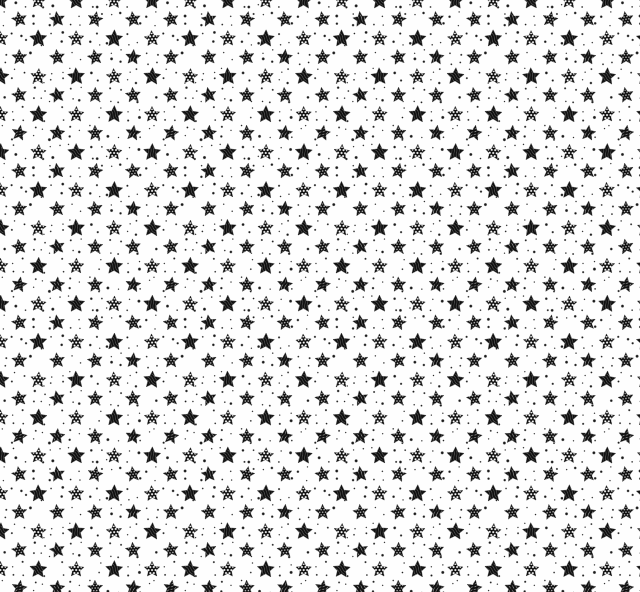
Give the GLSL for this pattern, as a Shadertoy shader.

```glsl
// Staggered rows of hand-inked five-point stars with scattered specks on white.

const float PI = 3.14159265;
const float CELLS_ACROSS = 16.88;
const float VARIATION_PERIOD = 4.0;   // cells before the hand-drawn details recur
const vec3 PAPER = vec3(0.995);
const vec3 INK = vec3(0.06);

float hash(vec2 p, float seed) {
    vec3 v = fract(vec3(p.xyx + seed * 1.37) * vec3(0.1031, 0.1030, 0.0973));
    v += dot(v, v.yzx + 33.33);
    return fract((v.x + v.y) * v.z);
}

vec2 rotate(vec2 p, float angle) {
    float c = cos(angle), s = sin(angle);
    return vec2(c * p.x - s * p.y, s * p.x + c * p.y);
}

float coverage(float dist, float aa) {
    return 1.0 - smoothstep(-aa, aa, dist);
}

// Signed distance to an upright star, folded into one half of a point
float starDistance(vec2 p, float radius, float notchRatio) {
    float sector = PI / 5.0;
    float angle = abs(mod(atan(p.x, p.y) + sector, 2.0 * sector) - sector);
    vec2 q = length(p) * vec2(sin(angle), cos(angle));
    vec2 tip = vec2(0.0, radius);
    vec2 edge = radius * notchRatio * vec2(sin(sector), cos(sector)) - tip;
    vec2 d = q - tip;
    float along = clamp(dot(d, edge) / dot(edge, edge), 0.0, 1.0);
    float side = edge.x * d.y - edge.y * d.x;
    return length(d - edge * along) * sign(side);
}

// Staggered round holes
float holes(vec2 p, float spacing, float radius, float aa) {
    vec2 q = p / vec2(spacing, spacing * 0.87);
    float row = floor(q.y + 0.5);
    q.x += 0.5 * mod(row, 2.0);
    vec2 local = (fract(q + 0.5) - 0.5) * vec2(spacing, spacing * 0.87);
    return coverage(length(local) - radius, aa);
}

// Slightly wavy pen strokes
float hatching(vec2 p, float spacing, float width, float aa) {
    float y = p.y + 0.012 * sin(p.x * 24.0);
    float local = abs(fract(y / spacing) - 0.5) * spacing;
    return coverage(local - width, aa);
}

// Large stars alternate between hatched and perforated
float largeStar(vec2 p, vec2 id, float aa) {
    float perforated = mod(id.x + id.y, 2.0);
    vec2 key = mod(id, VARIATION_PERIOD);
    vec2 q = rotate(p, (hash(key, 1.0) - 0.5) * 0.16);
    float radius = mix(0.224, 0.202, perforated);
    float body = coverage(starDistance(q, radius, 0.49) - 0.008, aa);
    float strokes = hatching(rotate(q, 0.6 + hash(key, 2.0)), 0.065, 0.006, aa) * 0.32;
    float dots = holes(q + vec2(0.0, 0.015), 0.092, 0.025, aa);
    float inside = coverage(length(q) - 0.155, aa);
    return body * (1.0 - mix(strokes, dots, perforated) * inside);
}

// Small stars carry fine flecks or broken strokes
float smallStar(vec2 p, vec2 id, float aa) {
    vec2 key = mod(id, VARIATION_PERIOD);
    vec2 q = rotate(p, (hash(key, 3.0) - 0.5) * 0.4);
    float body = coverage(starDistance(q, 0.2, 0.48) - 0.006, aa);
    float flecks = holes(q, 0.078, 0.017, aa) * 0.75;
    float strokes = hatching(rotate(q, hash(key, 4.0) * PI), 0.072, 0.009, aa);
    strokes *= 0.35 + 0.25 * sin(q.x * 70.0);
    float marks = mix(flecks, strokes, step(0.6, hash(key, 5.0)));
    return body * (1.0 - marks * coverage(length(q) - 0.145, aa));
}

// Jittered specks that keep clear of both star lattices
float specks(vec2 g, float aa) {
    const float PER_CELL = 4.0;
    vec2 id = floor(g * PER_CELL);
    vec2 key = mod(id, PER_CELL * VARIATION_PERIOD);
    vec2 jitter = vec2(hash(key, 6.0), hash(key, 7.0)) - 0.5;
    vec2 centre = (id + 0.5 + jitter * 0.6) / PER_CELL;
    float toLarge = length(fract(centre + 0.5) - 0.5);
    float toSmall = length(fract(centre) - 0.5);
    float kept = step(0.215, min(toLarge, toSmall)) * step(hash(key, 8.0), 0.72);
    float size = hash(key, 9.0);
    float radius = mix(0.014, 0.037, size * size);
    return kept * coverage(length(g - centre) - radius, aa);
}

void mainImage(out vec4 fragColor, in vec2 fragCoord) {
    // Cell units, measured down from the top left corner
    float scale = CELLS_ACROSS / iResolution.x;
    vec2 g = vec2(fragCoord.x, iResolution.y - fragCoord.y) * scale;
    float aa = 0.8 * scale;
    vec2 flip = vec2(1.0, -1.0);

    // Two interleaved star lattices
    vec2 largeGrid = g - vec2(0.01, 0.02);
    vec2 largeId = floor(largeGrid + 0.5);
    vec2 smallGrid = g - vec2(0.51, 0.51);
    vec2 smallId = floor(smallGrid + 0.5);

    float ink = largeStar((largeGrid - largeId) * flip, largeId, aa);
    ink = max(ink, smallStar((smallGrid - smallId) * flip, smallId, aa));
    ink = max(ink, specks(g, aa) * 0.95);

    fragColor = vec4(mix(PAPER, INK, ink), 1.0);
}
```
